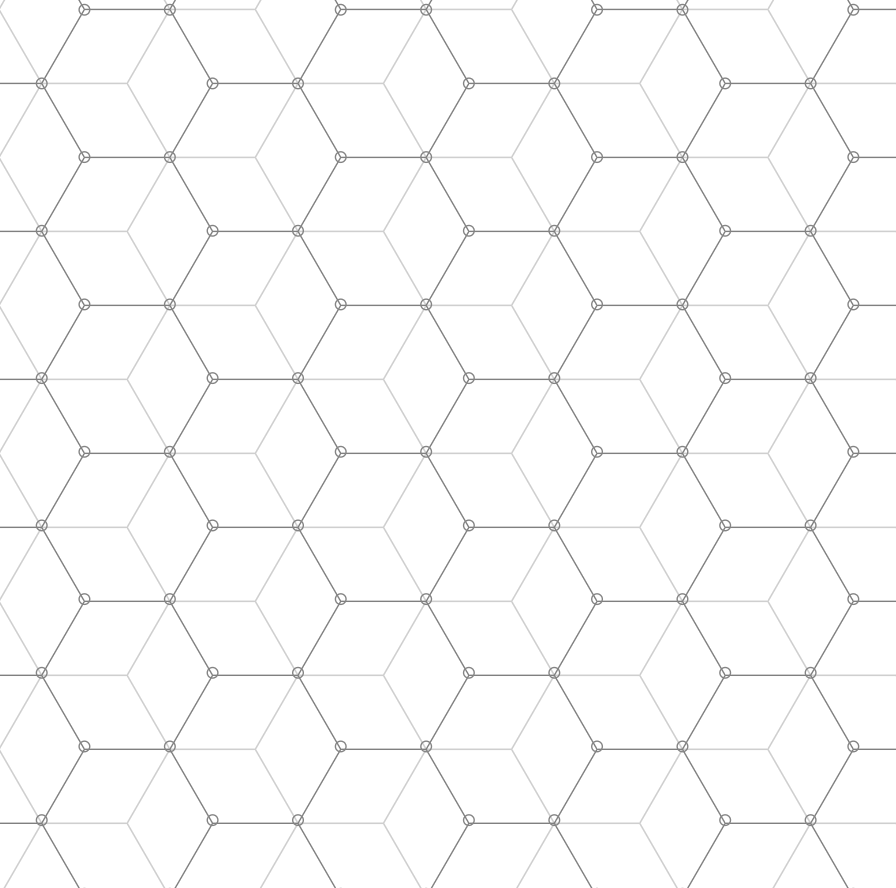
Reproduce this pattern procedurally as a WebGL 1 fragment shader.

```glsl
precision highp float;
// Thin grey honeycomb on white: flat-topped hexagons outlined in dark grey,
// pale spokes that turn each one into a cube, and a small ring on every corner.
// Each pixel is folded into its nearest hexagon, then measured to the strokes.

uniform vec2 u_resolution;

const float HALF_HEIGHT = 0.8660254; // hexagon centre to flat side, side = 1

// Offset from the nearest hexagon centre.
vec2 hexLocal(vec2 q) {
  vec2 cell = vec2(3.0, 2.0 * HALF_HEIGHT);
  vec2 a = mod(q + 0.5 * cell, cell) - 0.5 * cell;
  vec2 b = mod(q, cell) - 0.5 * cell;
  return dot(a, a) < dot(b, b) ? a : b;
}

float outlineDistance(vec2 h) {
  h = abs(h);
  return HALF_HEIGHT - max(h.y, dot(h, vec2(HALF_HEIGHT, 0.5)));
}

// Distance to a unit-length segment from the centre along dir.
float spokeDistance(vec2 h, vec2 dir) {
  return length(h - dir * clamp(dot(h, dir), 0.0, 1.0));
}

float cornerDistance(vec2 h) {
  h = abs(h);
  return min(length(h - vec2(1.0, 0.0)), length(h - vec2(0.5, HALF_HEIGHT)));
}

// Box-filtered coverage of a stroke, correct even below one pixel wide.
float stroke(float d, float width, float pixel) {
  d = abs(d);
  return clamp((0.5 * width - d) / pixel + 0.5, 0.0, 1.0)
       - clamp((-0.5 * width - d) / pixel + 0.5, 0.0, 1.0);
}

void main() {
  // Canvas widths measured from the top left, then hexagon sides.
  float side = 0.09535;
  vec2 p = vec2(gl_FragCoord.x, u_resolution.y - gl_FragCoord.y) / u_resolution.x;
  vec2 q = (p - vec2(0.1419, 0.0931)) / side;
  float pixel = 1.0 / (u_resolution.x * side);

  // Pale spokes: left, upper right and lower right.
  vec2 h = hexLocal(q);
  vec2 folded = vec2(h.x, abs(h.y));
  float spokes = min(spokeDistance(folded, vec2(-1.0, 0.0)),
                     spokeDistance(folded, vec2(0.5, HALF_HEIGHT)));
  vec3 color = mix(vec3(1.0), vec3(0.81), stroke(spokes, 0.0184, pixel));

  // Dark outlines.
  color = mix(color, vec3(0.5), stroke(outlineDistance(h), 0.0164, pixel));

  // Corner rings, on a slightly tighter vertical pitch so they drift upward.
  vec2 ringLocal = hexLocal(q * vec2(1.0, 1.0043));
  float ring = cornerDistance(ringLocal) - 0.062;
  color = mix(color, vec3(0.52), stroke(ring, 0.0164, pixel));

  gl_FragColor = vec4(color, 1.0);
}
```
